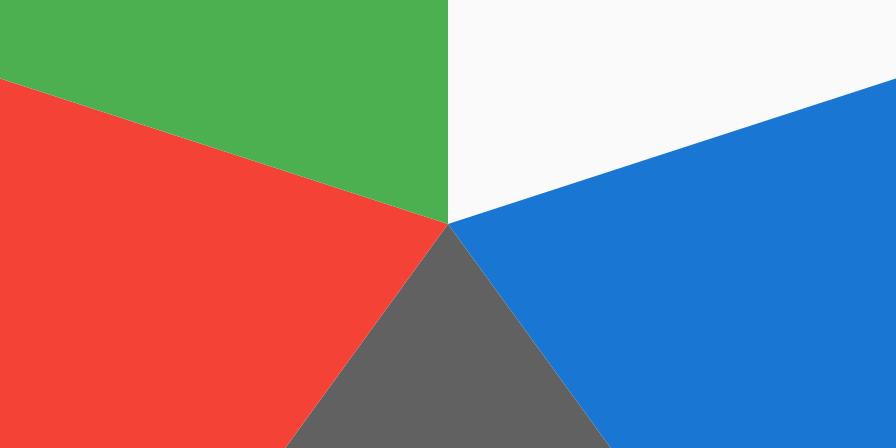
Write a WebGL 2 fragment shader that draws this background.

```glsl
#version 300 es
precision highp float;
// Five equal flat-coloured sectors fanning out from the centre of the canvas.

uniform vec2 u_resolution;
out vec4 outColor;

const float TAU = 6.28318531;
const int SECTOR_COUNT = 5;

const vec3 PAPER = vec3(0.98);
const vec3 BLUE  = vec3(0.098, 0.463, 0.824);
const vec3 GREY  = vec3(0.380);
const vec3 RED   = vec3(0.957, 0.263, 0.212);
const vec3 GREEN = vec3(0.298, 0.686, 0.314);

// Signed distance to the sides of a wedge, positive inside.
// The axis angle is measured clockwise from straight up.
float wedgeDistance(vec2 p, float axisAngle, float halfAngle) {
    vec2 axis = vec2(sin(axisAngle), cos(axisAngle));
    float along = dot(p, axis);
    float across = abs(dot(p, vec2(axis.y, -axis.x)));
    return along * sin(halfAngle) - across * cos(halfAngle);
}

// Fraction of a pixel that lies inside an edge.
float coverage(float inside, float pixelSize) {
    return clamp(0.5 + inside / pixelSize, 0.0, 1.0);
}

void main() {
    // Centred coordinates in units of the canvas height
    float pixelSize = 1.0 / u_resolution.y;
    vec2 p = (gl_FragCoord.xy - 0.5 * u_resolution) * pixelSize;

    // Sector colours, clockwise from the top
    vec3 palette[SECTOR_COUNT] = vec3[](PAPER, BLUE, GREY, RED, GREEN);
    float sectorAngle = TAU / float(SECTOR_COUNT);

    // Layer the sectors over paper, leaving faint pale seams between them
    vec3 color = PAPER;
    for (int i = 0; i < SECTOR_COUNT; i++) {
        float axisAngle = (float(i) + 0.5) * sectorAngle;
        float inside = wedgeDistance(p, axisAngle, 0.5 * sectorAngle);
        color = mix(color, palette[i], coverage(inside, pixelSize));
    }

    outColor = vec4(color, 1.0);
}
```
